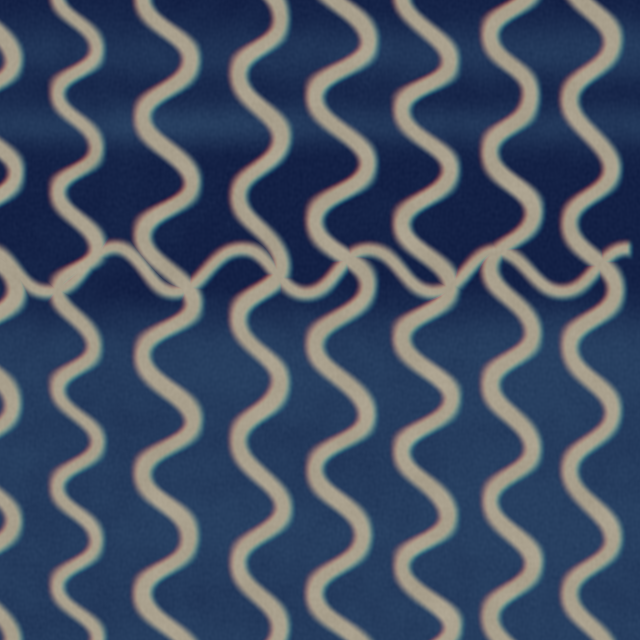
Write a WebGL 1 fragment shader that draws this pattern.

```glsl
precision highp float;

uniform vec2 u_resolution;

const float TAU = 6.28318;
const float STRAND_SPACING = 0.134;
const float STRAND_HALF_WIDTH = 0.0136;
const float CHAIN_HALF_WIDTH = 0.0102;
const float EDGE_SOFTNESS = 0.0075;

vec2 hashGradient(vec2 cell) {
  vec2 q = vec2(dot(cell, vec2(127.1, 311.7)), dot(cell, vec2(269.5, 183.3)));
  return 2.0 * fract(sin(q) * 43758.5) - 1.0;
}

float gradientNoise(vec2 p) {
  vec2 i = floor(p);
  vec2 f = fract(p);
  vec2 u = f * f * f * (f * (f * 6.0 - 15.0) + 10.0);
  float a = dot(hashGradient(i), f);
  float b = dot(hashGradient(i + vec2(1.0, 0.0)), f - vec2(1.0, 0.0));
  float c = dot(hashGradient(i + vec2(0.0, 1.0)), f - vec2(0.0, 1.0));
  float d = dot(hashGradient(i + vec2(1.0, 1.0)), f - vec2(1.0, 1.0));
  return mix(mix(a, b, u.x), mix(c, d, u.x), u.y);
}

// Selects component 0..7 of two vectors
float pick(vec4 low, vec4 high, float index) {
  vec4 offset = vec4(0.0, 1.0, 2.0, 3.0) - index;
  vec4 inLow = 1.0 - step(0.5, abs(offset));
  vec4 inHigh = 1.0 - step(0.5, abs(offset + 4.0));
  return dot(low, inLow) + dot(high, inHigh);
}

// Cosine with blunted crests and a skewed return
float bluntWave(float turns, float skew) {
  float c = cos(TAU * turns + skew * (1.0 - cos(TAU * turns)));
  return c * (1.12 - 0.12 * c * c);
}

float strandX(float y, float index, float center, float period, float crest, float amplitude) {
  float wobble = gradientNoise(vec2(index * 7.3 + 0.4, y * 11.0));
  float turns = (1.0 - y - crest) / period;
  return center + amplitude * (1.0 + 0.2 * wobble) * bluntWave(turns, 0.12) + 0.009 * wobble;
}

float chainY(float x) {
  float wobble = gradientNoise(vec2(x * 14.0, 3.7));
  return 0.5755 + 0.033 * bluntWave((x - 0.178) / 0.2, 0.0) + 0.010 * wobble;
}

// Perpendicular distance from an offset and the slope of the curve
float curveDistance(float offset, float slope) {
  return abs(offset) / sqrt(1.0 + slope * slope);
}

float coverage(float dist, float halfWidth) {
  return 1.0 - smoothstep(halfWidth - EDGE_SOFTNESS, halfWidth + EDGE_SOFTNESS, dist);
}

float threads(vec2 p) {
  float h = 0.002;

  // Linking chain across the strands
  float y = chainY(p.x);
  float ink = coverage(curveDistance(p.y - y, (chainY(p.x + h) - y) / h), CHAIN_HALF_WIDTH);
  ink *= 1.0 - smoothstep(0.980, 0.992, p.x);

  // Upright wavy strands
  for (int n = 0; n < 8; n++) {
    float index = float(n);
    float period = pick(vec4(0.181, 0.154, 0.186, 0.191), vec4(0.194, 0.178, 0.182, 0.193), index);
    float crest = pick(vec4(0.091, 0.076, 0.098, 0.029), vec4(0.063, 0.091, 0.154, 0.068), index);
    float amplitude = pick(vec4(0.036, 0.031, 0.038, 0.033), vec4(0.040, 0.038, 0.033, 0.033), index);
    float drift = pick(vec4(0.0, 0.0, 0.006, 0.017), vec4(0.009, 0.009, 0.008, -0.002), index);
    float center = STRAND_SPACING * index - 0.012 + drift;
    float x = strandX(p.y, index, center, period, crest, amplitude);
    float slope = (strandX(p.y + h, index, center, period, crest, amplitude) - x) / h;
    float swell = 0.004 * gradientNoise(vec2(index * 3.1 + 0.6, p.y * 12.0));
    float thin = index == 1.0 ? 0.002 : 0.0;
    ink = max(ink, coverage(curveDistance(p.x - x, slope), STRAND_HALF_WIDTH + swell - thin));
  }
  return ink;
}

float softBand(float y, float center, float width) {
  float t = (y - center) / width;
  return exp(-t * t);
}

// Dyed ground: pale below, dark across the middle, faded bands above
vec3 dyedGround(vec2 p) {
  float fade = 1.0 - smoothstep(0.45, 0.57, p.y);
  fade += 0.85 * softBand(p.y, 0.805, 0.035) + 0.8 * softBand(p.y, 0.92, 0.05);
  fade += 0.35 * gradientNoise(p * vec2(3.0, 8.0)) + 0.2 * gradientNoise(p * 23.0);
  return mix(vec3(0.075, 0.128, 0.270), vec3(0.148, 0.240, 0.372), clamp(fade, 0.0, 1.1));
}

void main() {
  vec2 p = gl_FragCoord.xy / u_resolution;

  // Misregistered inks leave rosy upper-left and teal lower-right fringes
  vec2 shift = vec2(0.0020, -0.0016);
  vec3 ink = vec3(threads(p + shift), threads(p), threads(p - 0.4 * shift));

  vec3 cream = vec3(0.665, 0.63, 0.555) + 0.04 * gradientNoise(p * 18.0);
  vec3 color = mix(dyedGround(p), cream, ink);

  // Cloth grain
  color += 0.022 * gradientNoise(p * 150.0) + 0.012 * gradientNoise(p * vec2(230.0, 90.0));
  gl_FragColor = vec4(color, 1.0);
}
```
